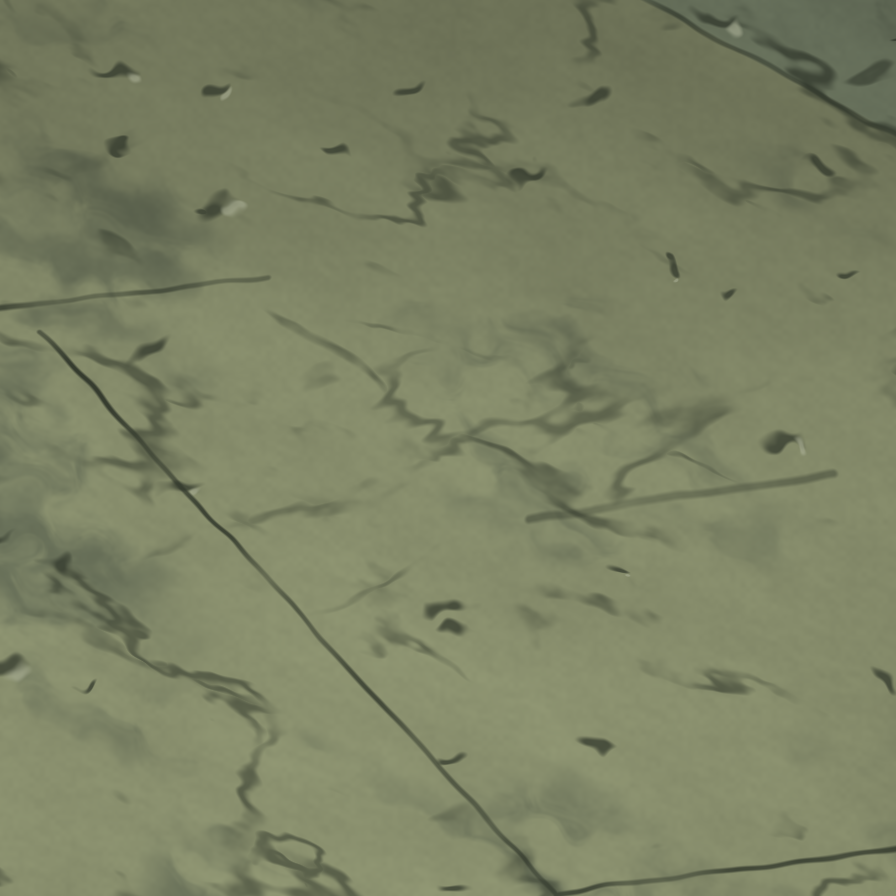
A three.js fragment shader for this texture:

```glsl
// Worn green-grey marble floor with slanted slab joints, broken veins and smoky stains.
#define STONE vec3(0.560, 0.585, 0.447)
#define STAIN vec3(0.325, 0.360, 0.295)
#define VEIN vec3(0.185, 0.210, 0.165)
#define CHIP vec3(0.660, 0.680, 0.580)
#define GRAIN_ANGLE -0.42
#define STAIN_AMOUNT 0.62
#define VEIN_AMOUNT 0.72
#define SPECK_CELLS 13.0
#define SPECK_CHANCE 0.17
#define JOINT_WIDTH 0.0045
#define GRAIN_AMOUNT 0.028

varying vec2 vUv;

float hash(vec2 p) {
  return fract(sin(dot(p, vec2(127.1, 311.7))) * 43758.5453);
}

float noise(vec2 p) {
  vec2 i = floor(p);
  vec2 f = fract(p);
  f = f * f * (3.0 - 2.0 * f);
  return mix(mix(hash(i), hash(i + vec2(1.0, 0.0)), f.x),
             mix(hash(i + vec2(0.0, 1.0)), hash(i + 1.0), f.x), f.y);
}

float fbm(vec2 p) {
  float sum = 0.0;
  float gain = 0.52;
  for (int i = 0; i < 5; i++) {
    sum += gain * noise(p);
    p = mat2(1.6, 1.2, -1.2, 1.6) * p + 7.3;
    gain *= 0.5;
  }
  return sum;
}

vec2 turn(vec2 p, float angle) {
  float c = cos(angle);
  float s = sin(angle);
  return vec2(c * p.x + s * p.y, c * p.y - s * p.x);
}

// Thin line along the mid level of a noise field, broken up by a patchy mask
float vein(vec2 p, vec2 scale, float seed) {
  float level = abs(fbm(p * scale + seed) - 0.5);
  float patchy = smoothstep(0.54, 0.74, fbm(p * vec2(6.0, 9.0) + seed * 2.7));
  return smoothstep(0.036, 0.004, level) * patchy;
}

// Soft dark seam between two ends
float joint(vec2 p, vec2 a, vec2 b, float width) {
  vec2 ab = b - a;
  float t = clamp(dot(p - a, ab) / dot(ab, ab), 0.0, 1.0);
  return smoothstep(width, width * 0.2, length(p - a - ab * t));
}

// Scattered ragged pits: x is the dark pit, y the pale chip beside it
vec2 specks(vec2 p) {
  vec2 g = p * SPECK_CELLS;
  vec2 ragged = vec2(noise(g * 4.0), noise(g * 4.0 + 31.0)) - 0.5;
  vec2 found = vec2(0.0);
  for (int j = -1; j <= 1; j++) {
    for (int i = -1; i <= 1; i++) {
      vec2 cell = floor(g) + vec2(float(i), float(j));
      float pick = hash(cell + 3.7);
      vec2 centre = cell + vec2(hash(cell + 11.0), hash(cell + 23.0));
      vec2 d = turn(g - centre + ragged * 0.3, (hash(cell + 5.0) - 0.6) * 1.3);
      float size = mix(0.09, 0.24, hash(cell + 41.0));
      float pit = smoothstep(1.0, 0.3, length(d / vec2(1.7, 0.6)) / size);
      float chip = smoothstep(1.0, 0.3, length(d - vec2(size, -0.1)) / (size * 0.6));
      found.x = max(found.x, pit * step(pick, SPECK_CHANCE));
      found.y = max(found.y, chip * step(pick, SPECK_CHANCE * 0.22));
    }
  }
  return found;
}

void main() {
  vec2 p = vUv;
  vec2 q = turn(p, GRAIN_ANGLE);
  vec2 wobble = vec2(noise(p * 28.0), noise(p * 28.0 + 50.0)) - 0.5;

  // Light falls off towards the far edge; clouds streak along the stone
  float light = mix(1.0, 0.80, smoothstep(0.35, 1.05, p.y)) * (1.0 - 0.08 * p.x);
  float cloud = fbm(q * vec2(3.0, 9.0) + 4.0) - 0.5;
  vec3 color = STONE * light * (1.0 + 0.16 * cloud);

  // Far slab is cooler and more heavily veined
  float farSlab = smoothstep(-0.004, 0.004, p.y - 1.0 + 0.54 * (p.x - 0.72));
  color = mix(color, color * vec3(0.92, 0.96, 1.02), farSlab);

  // Smoky stains
  float smoke = fbm(q * vec2(5.0, 13.0) + 17.0 + wobble * 0.5);
  float region = smoothstep(0.42, 0.66, fbm(p * 3.2 + 9.0));
  float stain = smoothstep(0.50, 0.76, smoke) * region;
  color = mix(color, STAIN * light, stain * STAIN_AMOUNT);

  // Veins along the grain and a few across it
  float veins = max(vein(q, vec2(3.0, 8.0), 2.0), vein(q, vec2(4.0, 10.0), 13.0));
  veins = max(veins, 0.8 * vein(turn(p, 0.25), vec2(3.0, 7.0), 29.0));
  color = mix(color, VEIN, veins * VEIN_AMOUNT * (0.75 + 0.25 * farSlab));

  // Pits and chips
  vec2 marks = specks(p);
  color = mix(color, VEIN, marks.x * 0.72);
  color = mix(color, CHIP, marks.y * 0.6);

  // Slab joints, worn unevenly
  vec2 s = p + wobble * 0.006;
  float seam = joint(s, vec2(0.045, 0.63), vec2(0.62, 0.005), JOINT_WIDTH);
  seam = max(seam, joint(s, vec2(0.62, 0.004), vec2(1.02, 0.055), JOINT_WIDTH));
  seam = max(seam, joint(s, vec2(-0.02, 0.655), vec2(0.30, 0.69), JOINT_WIDTH) * 0.85);
  seam = max(seam, joint(s, vec2(0.59, 0.42), vec2(0.93, 0.472), JOINT_WIDTH * 1.6) * 0.5);
  seam = max(seam, joint(s, vec2(0.71, 1.005), vec2(1.02, 0.838), JOINT_WIDTH) * 0.8);
  color = mix(color, VEIN, seam * mix(0.35, 0.95, noise(p * 17.0 + 6.0)));

  // Fine surface grain
  color *= 1.0 + GRAIN_AMOUNT * (noise(p * 170.0) + noise(q * vec2(60.0, 130.0)) - 1.0);
  gl_FragColor = vec4(color, 1.0);
}
```
